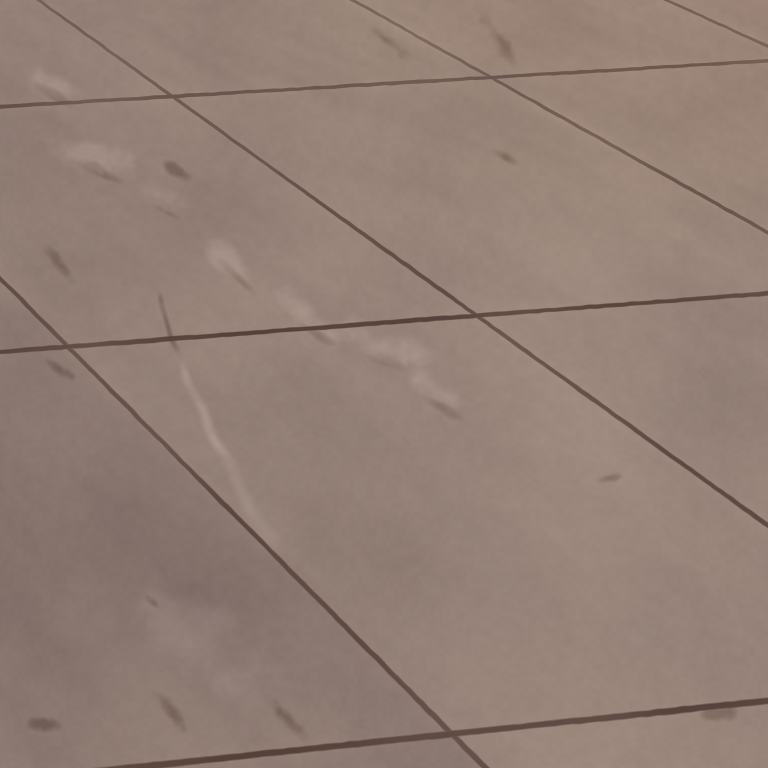
A WebGL 2 fragment shader for this texture:

```glsl
#version 300 es
precision highp float;

uniform vec2 u_resolution;
out vec4 outColor;

#define SHADE vec3(0.525, 0.447, 0.418)
#define LIT vec3(0.630, 0.550, 0.500)
#define GROUT vec3(0.335, 0.255, 0.225)
#define JOINT_HALF_WIDTH 0.0018
#define JOINT_SOFTNESS 0.0028
#define MOTTLE 0.75
#define GRAIN 0.012
#define SCUFF_COUNT 7
#define SCUFF_STRENGTH 0.060
#define MARK_STRENGTH 0.10

float hash(vec2 p) {
    vec3 q = fract(vec3(p.xyx) * 0.1031);
    q += dot(q, q.yzx + 33.33);
    return fract((q.x + q.y) * q.z);
}

float noise(vec2 p) {
    vec2 i = floor(p), f = fract(p);
    f = f * f * (3.0 - 2.0 * f);
    return mix(mix(hash(i), hash(i + vec2(1, 0)), f.x),
               mix(hash(i + vec2(0, 1)), hash(i + vec2(1, 1)), f.x), f.y);
}

float fbm(vec2 p) {
    float sum = 0.0, gain = 0.5;
    for (int i = 0; i < 5; i++) {
        sum += gain * noise(p);
        p = mat2(1.6, 1.2, -1.2, 1.6) * p + 7.3;
        gain *= 0.5;
    }
    return sum;
}

// Perspective: canvas point (y downwards) to tile columns and rows
vec2 floorCoord(vec2 p) {
    float depth = p.y + 1.03;
    float column = (1.03 * (p.x + 1.38) / depth - 1.021) / 0.409;
    float row = (0.8554 - (1.0 - p.x / 19.5) / depth) / 0.1835;
    return vec2(column, row);
}

// Signed distance in canvas units to the nearest joint of each direction
vec2 jointDistance(vec2 p, vec2 tile) {
    const float e = 0.001;
    vec2 dx = (floorCoord(p + vec2(e, 0)) - tile) / e;
    vec2 dy = (floorCoord(p + vec2(0, e)) - tile) / e;
    vec2 slope = sqrt(dx * dx + dy * dy);
    return (fract(tile + 0.5) - 0.5) / slope;
}

// Soft, ragged ellipse lying along the wear direction
float smear(vec2 p, vec2 size, float angle, float ragged) {
    float c = cos(angle), s = sin(angle);
    vec2 q = vec2(c * p.x + s * p.y, c * p.y - s * p.x) / size;
    return smoothstep(1.0, 0.1, length(q) + ragged);
}

// Pale scuffs with shadowed lower rims, trailing down the diagonal
float scuffTrail(vec2 p) {
    float sum = 0.0;
    float ragged = 1.8 * (fbm(p * 24.0) - 0.45);
    for (int i = 0; i < SCUFF_COUNT; i++) {
        float t = float(i) / float(SCUFF_COUNT - 1);
        vec2 jitter = vec2(hash(vec2(i, 3)), hash(vec2(i, 8))) - 0.5;
        vec2 d = p - mix(vec2(0.05, 0.12), vec2(0.56, 0.52), t) - 0.05 * jitter;
        vec2 size = vec2(0.065, 0.027) * (0.75 + 0.5 * hash(vec2(i, 5)));
        float angle = 0.25 + 0.5 * hash(vec2(i, 9));
        sum += smear(d, size, angle, ragged);
        sum -= 1.2 * smear(d - vec2(0.012, 0.024), size * vec2(0.65, 0.35), angle, ragged);
    }
    return sum;
}

// Curved scrape: a dark scratch that widens into a pale streak
float scrape(vec2 p) {
    float s = (p.y - 0.38) / 0.34;
    float path = 0.207 + 0.155 * pow(max(s, 0.0), 1.3);
    float width = mix(0.005, 0.019, clamp(s, 0.0, 1.0));
    float body = smoothstep(width, 0.0, abs(p.x - path + 0.008 * (noise(p * 30.0) - 0.5)));
    body *= smoothstep(-0.01, 0.04, s) * smoothstep(1.05, 0.85, s);
    return body * mix(-1.5, 0.9, smoothstep(0.16, 0.32, s)) * (0.5 + noise(p * 45.0));
}

// Sparse dark marks, at most one in each cell
float marks(vec2 p) {
    vec2 grid = p * 7.0, cell = floor(grid);
    vec2 centre = 0.35 + 0.3 * vec2(hash(cell + 4.0), hash(cell + 9.0));
    vec2 size = vec2(0.30, 0.10) * (0.4 + 0.6 * hash(cell + 17.0));
    float ragged = 1.4 * (fbm(p * 40.0) - 0.45);
    float present = step(0.70, hash(cell + 23.0));
    return present * smear(fract(grid) - centre, size, 1.2 * hash(cell + 31.0) - 0.2, ragged);
}

void main() {
    vec2 p = gl_FragCoord.xy / u_resolution;
    p.y = 1.0 - p.y;
    vec2 tile = floorCoord(p);
    vec2 joint = jointDistance(p, tile);

    // Stone: light from the right, uneven tiles, streaky clouding
    float cloud = fbm(p * 4.0 + 2.0) + 0.5 * fbm(tile * vec2(9.0, 4.0)) - 0.73;
    float light = 0.34 + 0.38 * p.x + MOTTLE * cloud;
    light += 0.12 * (hash(floor(tile) + 40.0) - 0.5);
    light -= 0.26 * smoothstep(0.01, -0.01, tile.x) * smoothstep(0.3, 0.6, p.y);
    vec3 color = mix(SHADE, LIT, light);
    color += vec3(0.012, 0.0, -0.010) * (smoothstep(0.5, 0.0, p.y) * p.x - 0.2);

    // Wear
    color += SCUFF_STRENGTH * (scuffTrail(p) + scrape(p));
    float rub = smear(p - vec2(0.26, 0.83), vec2(0.13, 0.06), 0.6, 1.5 * (fbm(p * 20.0) - 0.45));
    color += 0.7 * SCUFF_STRENGTH * rub;
    color -= MARK_STRENGTH * marks(p);
    color += GRAIN * (noise(p * 190.0) + noise(p * 85.0) - 1.0);

    // Joints: wider towards the viewer, with a faint worn edge
    float scale = 0.55 + 0.6 * p.y;
    vec2 width = JOINT_HALF_WIDTH * scale * vec2(1.0, 1.25) * (0.8 + 0.4 * noise(p * 18.0));
    float soft = max(JOINT_SOFTNESS * scale, 1.0 / u_resolution.y);
    vec2 gap = abs(joint + 0.001 * (noise(p * 90.0) - 0.5)) - width;
    vec2 line = 1.0 - smoothstep(vec2(0.0), vec2(soft), gap);
    vec2 edge = exp(-abs(joint) / 0.008);
    color += 0.025 * max(edge.x, edge.y) * noise(p * 12.0);
    float depth = mix(0.62, 0.95, smoothstep(0.0, 0.45, p.y)) * (0.8 + 0.3 * noise(p * 9.0));
    color = mix(color, GROUT, min(1.0, max(line.x * 0.88, line.y) * depth));

    outColor = vec4(clamp(color, 0.0, 1.0), 1.0);
}
```
